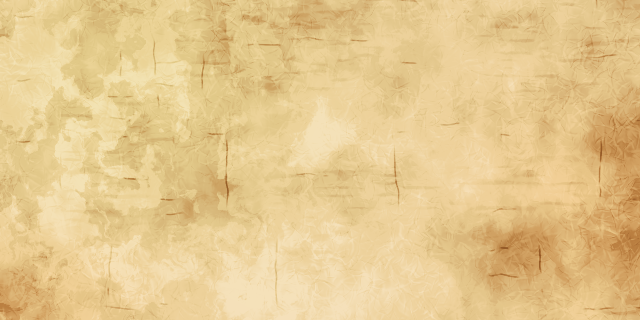
Reproduce this texture procedurally as a WebGL 1 fragment shader.

```glsl
precision highp float;
// Aged parchment: stained cream paper with crinkled fibres, flakes and scratches.
uniform vec2 u_resolution;

vec2 hash2(vec2 p) {
  vec3 q = fract(p.xyx * vec3(0.1031, 0.1030, 0.0973));
  q += dot(q, q.yzx + 33.33);
  return fract((q.xx + q.yz) * q.zy);
}

float noise(vec2 p) {
  vec2 i = floor(p), f = fract(p);
  f = f * f * (3.0 - 2.0 * f);
  float low = mix(hash2(i).x, hash2(i + vec2(1.0, 0.0)).x, f.x);
  float high = mix(hash2(i + vec2(0.0, 1.0)).x, hash2(i + 1.0).x, f.x);
  return mix(low, high, f.y);
}

float fbm(vec2 p) {
  float sum = 0.0, amp = 0.5;
  for (int i = 0; i < 5; i++) {
    sum += amp * noise(p);
    p = mat2(1.6, 1.2, -1.2, 1.6) * p + 7.3;
    amp *= 0.5;
  }
  return sum;
}

float blob(vec2 p, vec2 center, vec2 radius) {
  vec2 d = (p - center) / radius;
  return exp(-dot(d, d));
}

// Tapered bent creases in all directions, each with a lit and a shaded side
float creases(vec2 p, float size, float seed) {
  p /= size;
  vec2 cell = floor(p);
  float sum = 0.0;
  for (int k = 0; k < 27; k++) {
    float n = float(k), layer = floor(n / 9.0);
    vec2 id = cell + vec2(mod(n, 3.0), mod(floor(n / 3.0), 3.0)) - 1.0;
    vec2 key = id + seed + layer * 57.0;
    vec2 turn = hash2(key + 41.0), shape = hash2(key + 83.0);
    vec2 d = p - id - hash2(key);
    float c = cos(turn.x * 6.2832), s = sin(turn.x * 6.2832);
    vec2 q = vec2(c * d.x + s * d.y, c * d.y - s * d.x);
    float along = q.x / mix(0.35, 0.95, shape.x * shape.x);
    float taper = max(0.0, 1.0 - along * along);
    float u = (q.y + (turn.y - 0.5) * 0.9 * q.x * q.x) / mix(0.05, 0.1, shape.y);
    sum += taper * exp(-u * u) * (1.5 * u + 1.6 * (shape.y - 0.5));
  }
  return sum;
}

// Thin broken lines running along y, at most one per cell
float scratches(vec2 p, vec2 size, float density, float seed, float pixel) {
  vec2 id = floor(p / size);
  vec2 local = (fract(p / size) - 0.5) * size;
  vec2 place = hash2(id + seed), shape = hash2(id + seed + 17.0);
  float path = (place.x - 0.5) * 0.6 * size.x + (shape.x - 0.5) * 0.2 * local.y
    + (noise(vec2(p.y * 30.0, seed)) - 0.5) * 0.008;
  float halfLength = size.y * mix(0.15, 0.45, shape.y);
  float line = 1.0 - smoothstep(0.0006, 0.0012 + pixel, abs(local.x - path));
  float ends = 1.0 - smoothstep(halfLength * 0.6, halfLength, abs(local.y));
  float wear = smoothstep(0.2, 0.6, noise(p * 45.0 + seed));
  return line * ends * wear * step(place.y, density);
}

// Broad light and dark stains
float stains(vec2 p) {
  float t = 0.38;
  t -= 2.0 * blob(p, vec2(1.72, 0.2), vec2(0.3, 0.22));
  t -= 1.8 * blob(p, vec2(2.02, 0.5), vec2(0.17, 0.42));
  t -= 2.2 * blob(p, vec2(0.0, 0.05), vec2(0.24, 0.16));
  t -= 0.7 * blob(p, vec2(0.45, 0.93), vec2(0.4, 0.16));
  t -= 0.6 * blob(p, vec2(1.0, 0.83), vec2(0.45, 0.14));
  t -= 0.6 * blob(p, vec2(0.6, 0.36), vec2(0.45, 0.08));
  t -= 0.7 * blob(p, vec2(0.78, 0.22), vec2(0.06, 0.14));
  t -= 0.4 * blob(p, vec2(1.75, 0.85), vec2(0.3, 0.15));
  t += 1.1 * blob(p, vec2(1.02, 0.14), vec2(0.34, 0.2));
  t += 0.7 * blob(p, vec2(0.98, 0.57), vec2(0.28, 0.1));
  return t + 0.6 * blob(p, vec2(0.36, 0.2), vec2(0.22, 0.12));
}

// Tone is spread about zero, from umber shadows to pale cream
vec3 parchment(float t) {
  vec3 c = mix(vec3(0.58, 0.36, 0.16), vec3(0.72, 0.51, 0.27), smoothstep(-3.4, -2.2, t));
  c = mix(c, vec3(0.81, 0.64, 0.40), smoothstep(-2.2, -1.45, t));
  c = mix(c, vec3(0.85, 0.72, 0.49), smoothstep(-1.45, -0.9, t));
  c = mix(c, vec3(0.89, 0.78, 0.55), smoothstep(-0.9, -0.35, t));
  c = mix(c, vec3(0.93, 0.82, 0.61), smoothstep(-0.35, 0.35, t));
  return mix(c, vec3(0.96, 0.88, 0.73), smoothstep(0.35, 1.6, t));
}

void main() {
  vec2 p = gl_FragCoord.xy / u_resolution.y;
  float pixel = 1.0 / u_resolution.y;
  vec2 warp = vec2(fbm(p * 14.0), fbm(p * 14.0 + 31.0)) - 0.5;

  // Stains, cloudy discolouration and ragged flakes, mostly on the left
  float tone = stains(p + warp * 0.15) + (fbm(p * 5.0 + 3.0) - 0.48) * 2.4;
  tone += (fbm(p * vec2(20.0, 15.0) + 70.0) - 0.48) * 1.5;
  float flake = fbm(p * vec2(10.0, 6.5) + warp * 2.2 + 12.0);
  float flakeArea = 0.3 + blob(p, vec2(0.25, 0.55), vec2(0.6, 0.6));
  tone += (smoothstep(0.44, 0.54, flake) - 0.5) * 1.1 * flakeArea;

  // Fibres, calmer in a few smooth areas
  float calm = blob(p, vec2(0.65, 0.38), vec2(0.5, 0.09));
  float relief = mix(0.5, 1.1, smoothstep(0.3, 0.65, fbm(p * 6.0 + 50.0))) * (1.0 - 0.5 * calm);
  vec2 bentP = p + warp * 0.02;
  float fibre = creases(bentP, 0.056, 5.0) * 0.4 + creases(bentP, 0.034, 190.0) * 0.38;
  tone += relief * (fibre - 0.2 * fibre * fibre);

  // Worn horizontal streaks and dark scratches
  float streakArea = smoothstep(0.5, 0.7, noise(p * vec2(3.0, 5.0) + 8.0));
  tone -= streakArea * smoothstep(0.6, 0.9, noise(p * vec2(14.0, 80.0) + warp)) * 0.6;
  tone -= 1.8 * scratches(p, vec2(0.15, 0.31), 0.25, 3.0, pixel);
  tone -= 1.5 * scratches(p.yx, vec2(0.06, 0.15), 0.12, 60.0, pixel);

  // Yellow cast at upper left, rusty cast at the right and lower corners
  vec3 color = parchment(tone);
  float yellow = blob(p, vec2(0.4, 0.75), vec2(0.6, 0.5));
  float rust = blob(p, vec2(1.9, 0.3), vec2(0.4, 0.4)) + blob(p, vec2(0.0), vec2(0.4, 0.25));
  color *= mix(vec3(1.0), vec3(0.99, 1.01, 0.96), yellow);
  color *= mix(vec3(1.0), vec3(1.02, 0.98, 0.94), min(rust, 1.0));
  gl_FragColor = vec4(color, 1.0);
}
```
